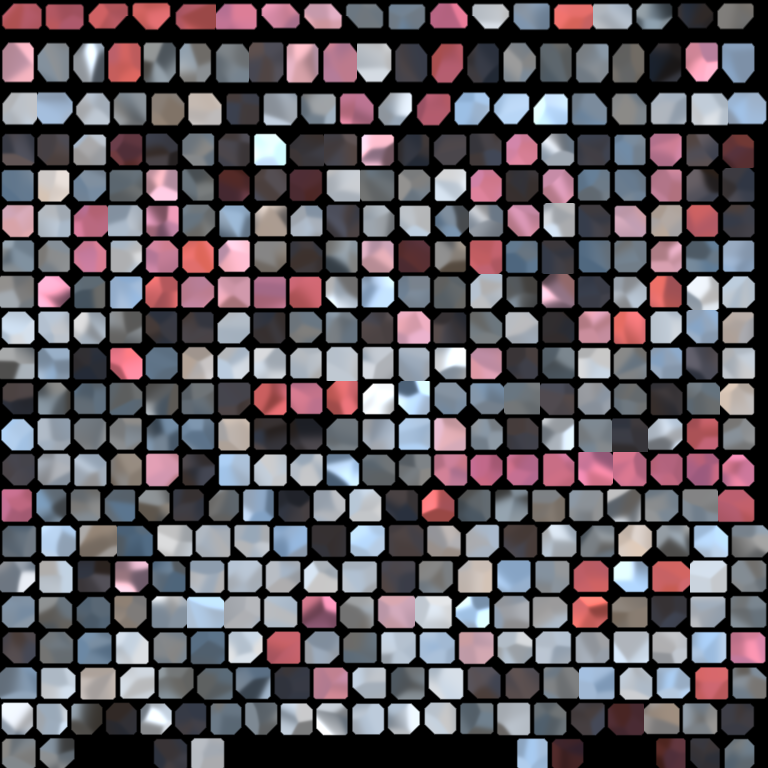
Give the GLSL for this pattern, as a three.js fragment shader.

```glsl
// A black field packed with 21 rows of chipped, faceted tiles in grey, pink and red.
// Each row sets its own tile count and spacing; each tile is a box with random
// sides and cut corners, shaded by soft facets blended around hashed seeds.
varying vec2 vUv;

float hash(vec2 p, float salt) {
  vec3 q = fract(vec3(p, salt) * vec3(0.1031, 0.1030, 0.0973));
  q += dot(q, q.yzx + 33.33);
  return fract((q.x + q.y) * q.z);
}

// Number of tiles across a row.
float tilesAcross(float row) {
  if (row < 0.5) return 18.0;
  bool wide = abs(row - 2.0) < 0.5 || abs(row - 16.0) < 2.5;
  return wide ? 20.0 : 21.0;
}

// Half height of a row's tiles, as a share of the row.
float halfHeight(float row) {
  if (row < 0.5) return 0.27;
  if (row < 1.5) return 0.42;
  return row < 2.5 ? 0.34 : 0.442;
}

// Whether a tile fuses with its right (salt 3) or lower (salt 4) neighbour.
bool fused(vec2 id, float salt) {
  bool regular = id.y > 2.5 && id.y < 11.5;
  float chance = salt < 3.5 ? 0.07 : (regular ? 0.06 : 0.0);
  return hash(id, salt) < chance;
}

// Extent of the tile towards the side that q lies on.
vec2 sideExtent(vec2 id, vec2 q) {
  vec2 side = step(0.0, q);
  vec2 extent = vec2(0.442, halfHeight(id.y));
  extent.x += 0.035 * (hash(id, 5.0 + side.x) - 0.5);
  extent.y += 0.035 * (hash(id, 7.0 + side.y) - 0.5);
  if (fused(id - vec2(1.0 - side.x, 0.0), 3.0)) extent.x = 0.54;
  if (fused(id - vec2(0.0, 1.0 - side.y), 4.0)) extent.y = 0.54;
  return extent;
}

// Signed distance to a box with small round corners and uneven chamfers.
float tileDistance(vec2 id, vec2 q) {
  vec2 inset = sideExtent(id, q) - abs(q);
  float corner = hash(id, 9.0 + dot(step(0.0, q), vec2(1.0, 2.0)));
  float cut = mix(0.05, 0.32, corner * corner);
  vec2 outer = 0.08 - inset;
  float box = length(max(outer, 0.0)) + min(max(outer.x, outer.y), 0.0) - 0.08;
  return max(box, 0.707 * (cut - inset.x - inset.y));
}

vec3 tileColor(vec2 id) {
  float kind = hash(id, 14.0);
  float tone = hash(id, 15.0);
  float tint = hash(id, 16.0);
  bool pinkRun = abs(id.y - 12.0) < 0.5 && id.x > 11.5;
  float pink = pinkRun ? 1.0 : (id.y < 8.5 ? 0.19 : 0.05);
  float dark = abs(id.y - 3.5) < 1.0 ? 0.28 : 0.12;

  if (kind < pink) return mix(vec3(0.74, 0.40, 0.52), vec3(0.82, 0.66, 0.70), pinkRun ? 0.4 * tone : tone);
  if (kind < pink + 0.07) return mix(vec3(0.68, 0.34, 0.39), vec3(0.87, 0.42, 0.40), tone);
  vec3 color = mix(vec3(0.59, 0.62, 0.66), vec3(0.80, 0.83, 0.86), tone);
  if (kind < pink + 0.07 + dark) {
    color = mix(vec3(0.17, 0.17, 0.19), vec3(0.31, 0.29, 0.31), tone);
    return tint < 0.2 ? color * vec3(1.3, 0.75, 0.75) : color;
  }
  if (hash(id, 17.0) < 0.53) color = mix(vec3(0.36, 0.39, 0.41), vec3(0.53, 0.55, 0.57), tone);
  if (tint < 0.12) color *= vec3(1.08, 0.98, 0.90);
  if (tint > 0.75) color *= vec3(0.90, 1.0, 1.10);
  return color;
}

// Soft-edged facets: x is brightness, y a hue drift, both about -0.5 to 0.5.
vec2 facets(vec2 id, vec2 q) {
  vec2 sum = vec2(0.0);
  float total = 0.0;
  for (int i = 0; i < 6; i++) {
    float salt = 20.0 + 5.0 * float(i);
    vec2 away = q - vec2(hash(id, salt), hash(id, salt + 1.0)) + 0.5;
    float weight = exp(-32.0 * dot(away, away));
    sum += weight * (vec2(hash(id, salt + 2.0), hash(id, salt + 3.0)) - 0.5);
    total += weight;
  }
  return sum / total;
}

void main() {
  // Rows count downwards; the top three are taller.
  float y = (1.0 - vUv.y) * 21.4;
  y = y < 3.68 ? (y + 0.19) / 1.29 : 3.0 + (y - 3.68) / 0.991;
  float row = floor(y);

  // Columns drift sideways in the loose rows at the top and bottom.
  float count = tilesAcross(row);
  float across = vUv.x / (abs(count - 20.0) < 0.5 ? 1.0 : 0.985);
  float drift = row < 2.5 || row > 12.5 ? 0.8 : 0.06;
  float x = across * count + drift * (hash(vec2(row, 2.0), 1.0) - 0.5) * sin(3.14159 * across);
  vec2 id = vec2(floor(x), row);
  vec2 q = fract(vec2(x, y)) - 0.5;

  // The last row keeps only a few pairs of tiles.
  float pairStep = mod(floor(id.x / 2.0), 7.0);
  bool vacant = row > 19.5 && pairStep > 0.5 && abs(pairStep - 2.0) > 0.5 && id.x < 19.5;
  float cover = 1.0 - smoothstep(-0.03, 0.03, tileDistance(id, q));
  if (vacant || across > 1.0) cover = 0.0;

  vec2 facet = facets(id, q);
  float contrast = mix(0.25, 1.3, pow(hash(id, 18.0), 3.0));
  vec3 color = tileColor(id) * (1.0 + contrast * facet.x);
  color += 0.10 * facet.y * vec3(-0.6, 0.1, 0.8);
  gl_FragColor = vec4(clamp(color, 0.0, 1.0) * cover, 1.0);
}
```
